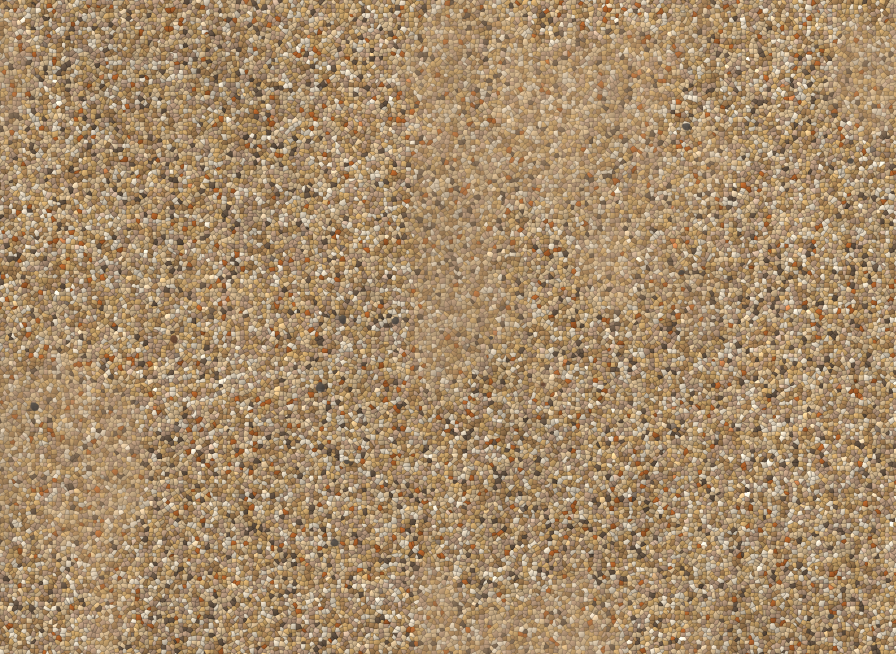
This texture is drawn by a Shadertoy shader. Its source:

```glsl
#define GRAINS 150.0       // grains per canvas height
#define COLOR_SPREAD 1.22  // grain colour variation
#define GAP_SHADE 0.68     // brightness between grains
#define GRAIN_RELIEF 0.24  // lit and shaded grain sides
#define PATCH_DEPTH 0.16   // broad tone variation
#define PEBBLE_CELLS 9.0
#define PEBBLE_CHANCE 0.12
#define CLOD_CELLS 3.0
#define CLOD_CHANCE 0.30
#define EXPOSURE 1.05

const vec3 MEAN_SAND = vec3(0.67, 0.56, 0.43);
const vec2 LIGHT_DIR = vec2(-0.6, 0.8);

vec3 hash3(vec2 p) {
    vec3 q = fract(p.xyx * vec3(0.1031, 0.1030, 0.0973));
    q += dot(q, q.yxz + 33.33);
    return fract((q.xxy + q.yzz) * q.zyx);
}

float valueNoise(vec2 p) {
    vec2 cell = floor(p), f = fract(p);
    f = f * f * (3.0 - 2.0 * f);
    float low = mix(hash3(cell).x, hash3(cell + vec2(1, 0)).x, f.x);
    float high = mix(hash3(cell + vec2(0, 1)).x, hash3(cell + vec2(1, 1)).x, f.x);
    return mix(low, high, f.y);
}

float fbm(vec2 p) {
    float sum = 0.0, weight = 0.5;
    for (int i = 0; i < 4; i++) {
        sum += weight * valueNoise(p);
        p = mat2(1.6, 1.2, -1.2, 1.6) * p + 17.3;
        weight *= 0.5;
    }
    return sum / 0.9375;
}

// Mineral colours, weighted by their share of the sand
vec3 mineralColor(float pick) {
    if (pick < 0.26) return vec3(0.73, 0.63, 0.49);  // cream
    if (pick < 0.46) return vec3(0.64, 0.53, 0.43);  // dull tan
    if (pick < 0.63) return vec3(0.60, 0.47, 0.32);  // ochre
    if (pick < 0.80) return vec3(0.70, 0.57, 0.38);  // gold
    if (pick < 0.92) return vec3(0.77, 0.71, 0.62);  // pale quartz
    if (pick < 0.95) return vec3(0.62, 0.38, 0.20);  // rust
    return vec3(0.41, 0.34, 0.27);                   // dark
}

// Packed grains of uneven size, with shaded sides and gaps
vec3 sandGrains(vec2 p, float smoothness) {
    vec2 home = floor(p), toSample = vec2(0);
    float nearest = 9.0, second = 9.0;
    vec3 grain = vec3(0);
    for (int y = -1; y <= 1; y++)
    for (int x = -1; x <= 1; x++) {
        vec2 cell = home + vec2(x, y);
        vec3 h = hash3(cell + 40.0);
        vec2 offset = p - cell - 0.1 - 0.8 * h.xy;
        float d = length(offset) / mix(0.75, 1.25, h.z);
        if (d < nearest) {
            second = nearest;
            nearest = d;
            toSample = offset;
            grain = hash3(cell + 191.0);
        } else second = min(second, d);
    }
    vec3 color = mix(MEAN_SAND, mineralColor(grain.x), COLOR_SPREAD);
    color *= 0.90 + 0.20 * grain.y;
    color += 0.14 * step(0.965, grain.z);  // bright glints
    float shade = mix(GAP_SHADE, 1.0, smoothstep(0.0, 0.25, second - nearest));
    shade *= 1.0 + GRAIN_RELIEF * dot(toSample, LIGHT_DIR);
    return mix(color * shade, MEAN_SAND, smoothness);
}

// Sparse dark stones
vec3 addPebbles(vec3 color, vec2 p) {
    vec2 q = p * PEBBLE_CELLS, cell = floor(q);
    vec3 h = hash3(cell + 71.0), k = hash3(cell + 303.0);
    vec2 d = fract(q) - 0.2 - 0.6 * h.xy;
    float radius = mix(0.035, 0.065, k.x);
    float dist = length(d * vec2(1.0, 0.8 + 0.5 * k.y));
    dist += 0.03 * (valueNoise(p * 190.0) - 0.5);
    float cover = step(h.z, PEBBLE_CHANCE) * (1.0 - smoothstep(radius - 0.012, radius + 0.006, dist));
    vec3 stone = mix(vec3(0.29, 0.27, 0.25), vec3(0.36, 0.24, 0.17), step(0.6, k.z));
    return mix(color, stone * (1.0 + 2.5 * dot(d, LIGHT_DIR)), 0.9 * cover);
}

// Small crumbled mounds, lit on one side
float clodShade(vec2 p) {
    vec2 q = p * CLOD_CELLS, cell = floor(q);
    vec3 h = hash3(cell + 523.0);
    vec2 d = fract(q) - 0.3 - 0.4 * h.xy;
    d += 0.07 * (vec2(fbm(p * 30.0), fbm(p * 30.0 + 9.0)) - 0.5);
    d /= vec2(0.09, 0.06);
    return step(h.z, CLOD_CHANCE) * dot(d, LIGHT_DIR) * exp(-dot(d, d));
}

void mainImage(out vec4 fragColor, in vec2 fragCoord) {
    vec2 p = fragCoord / iResolution.y;

    // Broad tone, low ripples and finely dusted patches
    float tone = fbm(p * vec2(3.4, 2.2) + 5.0) - 0.5;
    float ripple = fbm(p * vec2(13.0, 9.0) + 31.0) - 0.5;
    float dust = 0.35 * smoothstep(0.58, 0.78, fbm(p * vec2(6.0, 3.5) + 63.0));
    float ground = 1.0 + PATCH_DEPTH * (tone + 0.7 * ripple) + 0.06 * dust;
    ground += 0.30 * clodShade(p);

    // Four samples per pixel smooth the grain edges
    vec3 color = vec3(0);
    for (int i = 0; i < 4; i++) {
        vec2 shift = vec2(i % 2, i / 2) * 0.5 - 0.25;
        vec2 s = (fragCoord + shift) / iResolution.y;
        color += addPebbles(sandGrains(s * GRAINS, dust), s);
    }
    fragColor = vec4(clamp(color * 0.25 * ground * EXPOSURE, 0.0, 1.0), 1.0);
}
```
